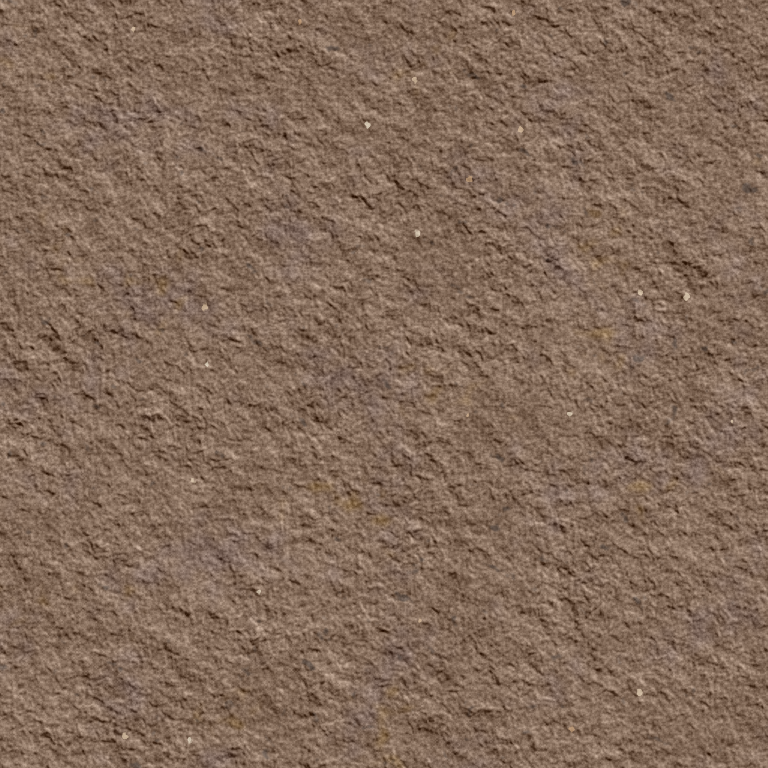
This texture is drawn by a WebGL 1 fragment shader. Its source:

```glsl
precision highp float;
// Rough brown earthen plaster with small crevices, mineral stains and pale grit.
uniform vec2 u_resolution;

float hash(vec2 p) {
  return fract(sin(dot(p, vec2(127.1, 311.7))) * 43758.5453);
}

// Dot product of a random unit gradient with the offset from its lattice point
float corner(vec2 cell, vec2 offset) {
  float angle = 6.28318 * hash(cell);
  return dot(vec2(cos(angle), sin(angle)), offset);
}

float noise(vec2 p) {
  vec2 i = floor(p), f = fract(p);
  vec2 u = f * f * f * (f * (f * 6.0 - 15.0) + 10.0);
  vec2 x = vec2(1.0, 0.0);
  return mix(mix(corner(i, f), corner(i + x, f - x), u.x),
             mix(corner(i + x.yx, f - x.yx), corner(i + x.xx, f - x.xx), u.x), u.y);
}

// Crumbly relief, slightly stretched along a line that falls to the right
float relief(vec2 p) {
  p += 0.005 * vec2(noise(p * 53.0), noise(p * 53.0 + 57.0));
  vec2 q = vec2(0.86 * dot(p, vec2(0.85, -0.53)), dot(p, vec2(0.53, 0.85))) * 29.0;
  float height = 0.0, amplitude = 0.95;
  for (int i = 0; i < 4; i++) {
    height += amplitude * noise(q);
    // Each octave turns a little so that no direction runs on
    q = mat2(0.92, 0.39, -0.39, 0.92) * q * 1.9 + 17.3;
    amplitude *= 0.72;
  }
  return height;
}

// Scattered pale grit: x is coverage, y is a random tint
vec2 grit(vec2 p, float pixel) {
  vec2 g = p * 14.0, cell = floor(g);
  float seed = hash(cell + 3.7);
  vec2 center = 0.2 + 0.6 * vec2(hash(cell + 11.3), hash(cell + 29.1));
  vec2 d = (fract(g) - center) / 14.0;
  float radius = 0.002 + 0.002 * hash(cell + 41.9);
  float edge = length(d * vec2(1.0, 0.85)) + 0.003 * noise(p * 210.0);
  float cover = 1.0 - smoothstep(radius - pixel, radius + pixel, edge);
  return vec2(cover * step(0.87, seed), hash(cell + 7.1));
}

void main() {
  float size = min(u_resolution.x, u_resolution.y);
  vec2 p = gl_FragCoord.xy / size;

  // Light from above, slightly right
  vec2 toLight = vec2(0.45, 0.89);
  float height = relief(p);
  float slope = height - relief(p + toLight * 0.0034);
  float rough = 0.95 + 0.45 * noise(p * 10.0 + 5.0);
  float shade = 0.28 * rough * slope + 0.05 * height;

  // Cast shadows gather in the steeper hollows
  float crevice = smoothstep(0.14, 0.55, -slope * rough);
  shade -= 0.1 * crevice;

  // Sandy grains, speckle and broad unevenness
  shade += 0.09 * noise(p * 130.0 + 43.0) + 0.11 * noise(p * 225.0 + 9.0);
  shade += 0.08 * (hash(floor(p * 512.0)) - 0.5);
  shade += 0.032 * noise(p * 6.0 + 31.0) + 0.03 * noise(p * 15.0 + 67.0);

  vec3 color = vec3(0.52, 0.424, 0.354) + shade * vec3(1.0, 0.99, 0.97);

  // Mauve-grey and ochre stains
  float mauve = smoothstep(0.05, 0.7, noise(p * 9.0 + 71.0) + 0.5 * noise(p * 38.0));
  color += mauve * vec3(-0.015, -0.006, 0.022);
  float ochre = smoothstep(0.4, 0.85, noise(p * 7.0 + 13.0) + 0.5 * noise(p * 45.0 + 4.0));
  color += ochre * vec3(0.02, 0.0, -0.075);

  // Sparse slate-dark chips
  vec2 chipPoint = vec2(dot(p, vec2(0.9, -0.43)) * 28.0, dot(p, vec2(0.43, 0.9)) * 46.0);
  float chip = smoothstep(0.42, 0.66, noise(chipPoint + 83.0) + 0.3 * noise(p * 120.0));
  color = mix(color, vec3(0.27, 0.23, 0.21) + 0.5 * shade, 0.6 * chip);

  vec2 pebble = grit(p, 0.7 / size);
  vec3 pebbleColor = mix(vec3(0.72, 0.58, 0.45), vec3(0.83, 0.78, 0.70), pebble.y);
  color = mix(color, pebbleColor + 0.4 * shade, pebble.x);

  gl_FragColor = vec4(clamp(color, 0.0, 1.0), 1.0);
}
```
